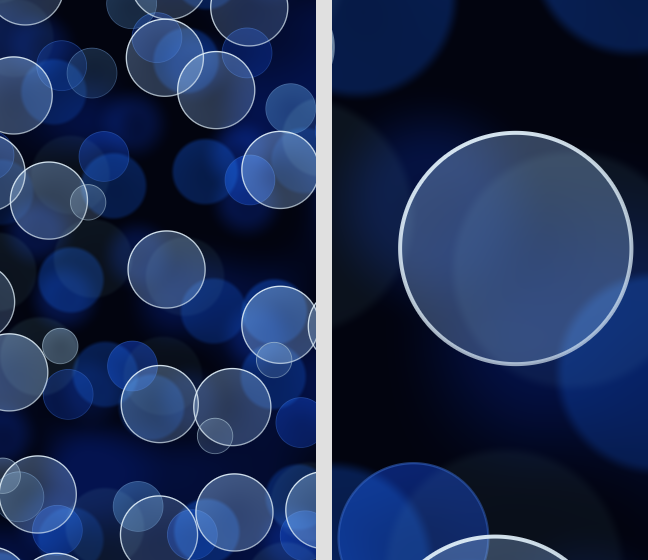
Left, the full canvas; right, a detail of the centre.
This background is drawn by a Shadertoy shader. Its source:

```glsl
// Night-blue bokeh: blurred discs behind crisp translucent circles with bright rims.

struct DiscStyle {
    float cell;      // spacing of the scatter grid, in canvas widths
    float radius;
    float blur;      // softness of the disc edge
    float density;   // share of grid cells that hold a disc
    vec3 fill;       // light added inside the disc
    vec4 rim;        // rim colour and opacity
    float rimHalf;   // half of the rim thickness
};

float hash(vec2 p) {
    vec3 q = fract(vec3(p.xyx) * 0.1031);
    q += dot(q, q.yzx + 33.33);
    return fract((q.x + q.y) * q.z);
}

float valueNoise(vec2 p) {
    vec2 i = floor(p), f = fract(p);
    f = f * f * (3.0 - 2.0 * f);
    vec2 e = vec2(0.0, 1.0);
    return mix(mix(hash(i), hash(i + e.yx), f.x),
               mix(hash(i + e.xy), hash(i + e.yy), f.x), f.y);
}

vec3 screenBlend(vec3 base, vec3 light) {
    return base + light * (1.0 - base);
}

// Scatters one kind of disc over a jittered grid whose rows slide sideways.
vec3 addDiscs(vec3 col, vec2 uv, DiscStyle s, float seed, float pixel) {
    vec2 p = uv / s.cell + 20.0;
    for (int j = -1; j <= 1; j++) {
        float row = floor(p.y) + float(j);
        float x = p.x + hash(vec2(row, seed));
        for (int i = -1; i <= 1; i++) {
            vec2 id = vec2(floor(x) + float(i), row);
            vec2 key = id + seed * 17.0;
            if (hash(key + 5.3) > s.density) continue;

            vec2 jitter = vec2(hash(key + 11.7), hash(key + 47.1));
            vec2 centre = id + 0.5 + 0.66 * (jitter - 0.5);
            vec2 offset = (vec2(x, p.y) - centre) * s.cell;
            float d = length(offset) - s.radius;

            // Fill, a little brighter towards the edge and on one side
            float edge = max(s.blur, 0.5 * pixel);
            float inside = 1.0 - smoothstep(-edge, edge, d);
            float tone = mix(0.65, 1.25, hash(key + 83.9));
            tone *= 0.94 + 0.14 * smoothstep(-s.radius, 0.0, d);
            float side = dot(offset, vec2(-0.4, 0.9)) / s.radius;
            col = screenBlend(col, s.fill * inside * tone * (1.0 + 0.12 * side));

            // Rim
            float ring = clamp((s.rimHalf - abs(d)) / pixel + 0.5, 0.0, 1.0);
            col = mix(col, s.rim.rgb, ring * s.rim.a * (0.85 + 0.15 * side));
        }
    }
    return col;
}

void mainImage(out vec4 fragColor, in vec2 fragCoord) {
    vec2 uv = fragCoord / iResolution.x;
    float pixel = 1.0 / iResolution.x;
    vec4 noRim = vec4(0.0);

    // Near-black navy with drifting blue haze
    float haze = smoothstep(0.3, 0.9, valueNoise(uv * 3.6 + 7.0));
    vec3 col = vec3(0.006, 0.014, 0.06) + haze * vec3(0.008, 0.06, 0.25);

    // Out-of-focus layers: glows, blue discs, grey-green discs
    col = addDiscs(col, uv, DiscStyle(0.30, 0.085, 0.045, 0.60,
        vec3(0.012, 0.055, 0.20), noRim, 0.0), 1.0, pixel);
    col = addDiscs(col, uv, DiscStyle(0.34, 0.103, 0.008, 0.80,
        vec3(0.018, 0.09, 0.23), noRim, 0.0), 2.0, pixel);
    col = addDiscs(col, uv, DiscStyle(0.36, 0.124, 0.007, 0.75,
        vec3(0.042, 0.065, 0.065), noRim, 0.0), 3.0, pixel);

    // Mid-size circles with thin rims: deep blue, then steel blue
    col = addDiscs(col, uv, DiscStyle(0.36, 0.079, 0.0, 0.75,
        vec3(0.022, 0.085, 0.27), vec4(0.20, 0.38, 0.74, 0.60), 0.0012), 4.0, pixel);
    col = addDiscs(col, uv, DiscStyle(0.42, 0.079, 0.0, 0.60,
        vec3(0.10, 0.17, 0.24), vec4(0.40, 0.56, 0.76, 0.60), 0.0012), 5.0, pixel);

    // Foreground circles: large with white rims, a few small ones
    col = addDiscs(col, uv, DiscStyle(0.335, 0.122, 0.0, 0.88,
        vec3(0.17, 0.215, 0.275), vec4(0.87, 0.93, 0.97, 0.95), 0.0021), 6.0, pixel);
    col = addDiscs(col, uv, DiscStyle(0.50, 0.056, 0.0, 0.55,
        vec3(0.16, 0.20, 0.24), vec4(0.65, 0.75, 0.82, 0.75), 0.0014), 7.0, pixel);

    fragColor = vec4(col, 1.0);
}
```
